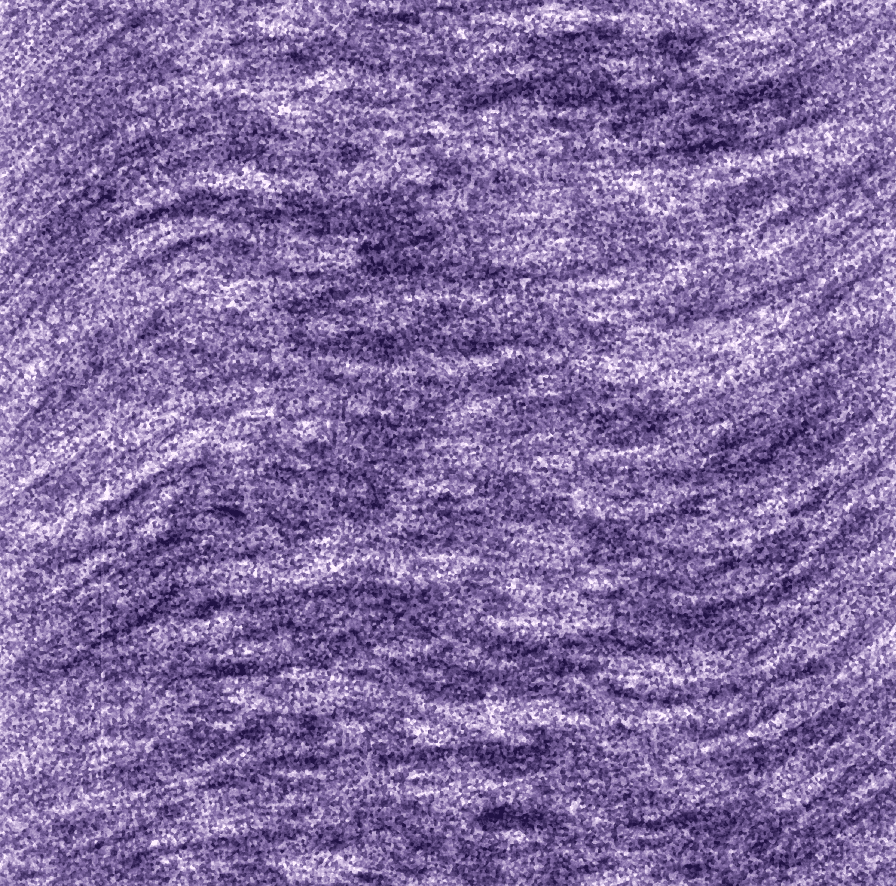
A Shadertoy shader for this texture:

```glsl
// Purple pencil shading on toothed paper: layered horizontal strokes that bend upward near the sides.
#define STROKE_CELLS vec2(9.0, 52.0)
#define PATCH_CELLS vec2(27.0, 88.0)
#define FINE_CELLS vec2(80.0, 185.0)
#define GRAIN_CELLS 290.0
#define STROKE_GAIN 0.42
#define PATCH_GAIN 0.42
#define FINE_GAIN 0.32
#define GRAIN_GAIN 0.72
#define LEFT_BEND 2.1
#define RIGHT_BEND 1.5

const vec3 DARK_VIOLET = vec3(0.28, 0.21, 0.42);
const vec3 MID_VIOLET  = vec3(0.52, 0.43, 0.66);
const vec3 PALE_LILAC  = vec3(0.89, 0.82, 0.94);

vec3 hash3(vec2 p) {
    vec3 q = fract(p.xyx * vec3(0.1031, 0.1030, 0.0973));
    q += dot(q, q.yxz + 33.33);
    return fract((q.xxy + q.yzz) * q.zyx);
}

// Smooth cellular noise: random tone per cell, blended by distance, about unit deviation
float cellTone(vec2 p, float seed) {
    vec2 base = floor(p);
    vec2 local = p - base;
    float sum = 0.0;
    float weights = 0.0;
    for (int j = -1; j <= 1; j++) {
        for (int i = -1; i <= 1; i++) {
            vec2 cell = vec2(i, j);
            vec3 rnd = hash3(base + cell + seed);
            vec2 d = cell + rnd.xy - local;
            float w = exp(-8.0 * dot(d, d));
            sum += w * rnd.z;
            weights += w;
        }
    }
    return (sum / weights - 0.5) * 4.0;
}

// Height of a stroke above its level middle part
float strokeBend(vec2 uv) {
    float left = max(0.0, 0.28 - uv.x);
    float right = max(0.0, uv.x - 0.72);
    float leftFade = mix(0.35, 1.0, smoothstep(0.1, 0.6, uv.y));
    return RIGHT_BEND * right * right - LEFT_BEND * leftFade * left * left;
}

// Thin pale scratch near the left side
float scratch(vec2 uv) {
    float rise = max(0.0, uv.y - 0.33);
    float path = 0.114 + 0.4 * rise * rise;
    float span = smoothstep(0.09, 0.13, uv.y) * (1.0 - smoothstep(0.53, 0.57, uv.y));
    return span * (1.0 - smoothstep(0.0006, 0.0022, abs(uv.x - path)));
}

void mainImage(out vec4 fragColor, in vec2 fragCoord) {
    vec2 uv = fragCoord / iResolution.xy;
    vec2 p = fragCoord / iResolution.y;

    // Hand-drawn stroke coordinates
    vec2 s = vec2(p.x, p.y - strokeBend(uv));
    s.y += 0.005 * sin(9.0 * p.x + 5.0 * p.y) + 0.003 * sin(23.0 * p.x - 17.0 * p.y);
    s.x += 0.02 * sin(31.0 * p.y);

    // Pigment coverage, from broad areas to small patches
    float strokes = STROKE_GAIN * cellTone(s * STROKE_CELLS, 17.0)
                  + PATCH_GAIN * cellTone(s * PATCH_CELLS, 71.0)
                  + FINE_GAIN * cellTone(s * FINE_CELLS, 139.0);
    float sides = smoothstep(0.0, 0.18, uv.x) * smoothstep(0.0, 0.12, 1.0 - uv.x);
    float tone = strokes * mix(0.7, 1.0, sides);
    tone += 0.22 * cellTone(s * vec2(3.0, 8.0), 211.0);

    // Paper tooth, livelier where the pigment is thin
    float grain = cellTone(p * GRAIN_CELLS, 307.0) + 0.35 * cellTone(p.yx * GRAIN_CELLS * 1.8, 401.0);
    tone += GRAIN_GAIN * grain * (1.0 + 0.12 * clamp(strokes, -1.0, 1.5));

    // Paler rims, denser middle
    tone += 0.8 * exp(-uv.x / 0.025) + 0.45 * exp((uv.x - 1.0) / 0.04)
          + 0.4 * exp((uv.y - 1.0) / 0.015);
    tone += 0.12 * smoothstep(0.5, 0.9, uv.y) - 0.12 * sides;
    tone += 0.9 * scratch(uv);
    tone = clamp(tone, -2.4, 2.7);

    // Pigment ramp
    float below = (tone + 1.44) / 1.53;
    float above = (tone - 0.09) / 1.96;
    vec3 color = tone < 0.09 ? mix(DARK_VIOLET, MID_VIOLET, below)
                             : mix(MID_VIOLET, PALE_LILAC, above);
    fragColor = vec4(clamp(color, 0.0, 1.0), 1.0);
}
```
